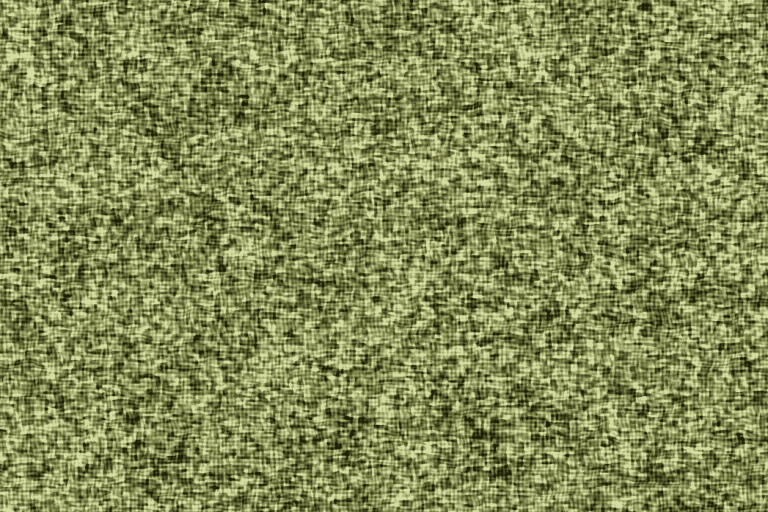
Give the GLSL for this texture, as a Shadertoy shader.

```glsl
const float TAU = 6.2831853;

const vec3 SHADOW = vec3(0.11, 0.13, 0.015);
const vec3 OLIVE  = vec3(0.475, 0.497, 0.275);
const vec3 STRAW  = vec3(0.835, 0.865, 0.63);

vec3 hash3(vec2 cell) {
    vec3 q = fract(cell.xyx * vec3(0.1031, 0.1030, 0.0973));
    q += dot(q, q.yxz + 33.33);
    return fract((q.xxy + q.yzz) * q.zyx);
}

// Cellular noise: scattered points blend their random values, centred on zero
float cellNoise(vec2 p, float seed) {
    vec2 cell = floor(p);
    vec2 local = p - cell;
    float total = 0.0;
    float weightSum = 0.0;
    for (int y = -1; y <= 1; y++) {
        for (int x = -1; x <= 1; x++) {
            vec2 offset = vec2(x, y);
            vec3 rnd = hash3(cell + offset + seed);
            vec2 d = offset + rnd.xy - local;
            float weight = exp(-5.0 * dot(d, d));
            total += weight * rnd.z;
            weightSum += weight;
        }
    }
    return total / weightSum - 0.5;
}

// Thread ridges along one axis, bent by a phase wobble
float ridges(float position, float count, float wobble) {
    return sin(TAU * (position * count + wobble));
}

// Crossing yarns with uneven thickness and broken strokes
float weave(vec2 p) {
    float weft = cellNoise(p * vec2(74.0, 182.0), 17.0);
    float warp = cellNoise(p * vec2(186.0, 88.0), 251.0);
    float drift = cellNoise(p * vec2(30.0, 36.0), 83.0);
    float rows = ridges(p.y, 124.0, 1.0 * drift);
    float columns = ridges(p.x, 128.0, -0.9 * drift);
    return 0.77 * weft + 0.66 * warp + 0.10 * rows + 0.09 * columns;
}

// Broad worn and dark patches
float blotches(vec2 p) {
    float broad = cellNoise(p * vec2(10.0, 13.0), 401.0);
    float small = cellNoise(p * vec2(23.0, 31.0), 577.0);
    return 0.14 * broad + 0.16 * small;
}

vec3 dye(float tone) {
    vec3 lower = mix(SHADOW, OLIVE, clamp(tone * 2.0, 0.0, 1.0));
    return mix(lower, STRAW, clamp(tone * 2.0 - 1.0, 0.0, 1.0));
}

void mainImage(out vec4 fragColor, in vec2 fragCoord) {
    vec2 p = fragCoord / iResolution.y;
    float tone = 0.56 + weave(p) + blotches(p);
    fragColor = vec4(dye(tone), 1.0);
}
```
